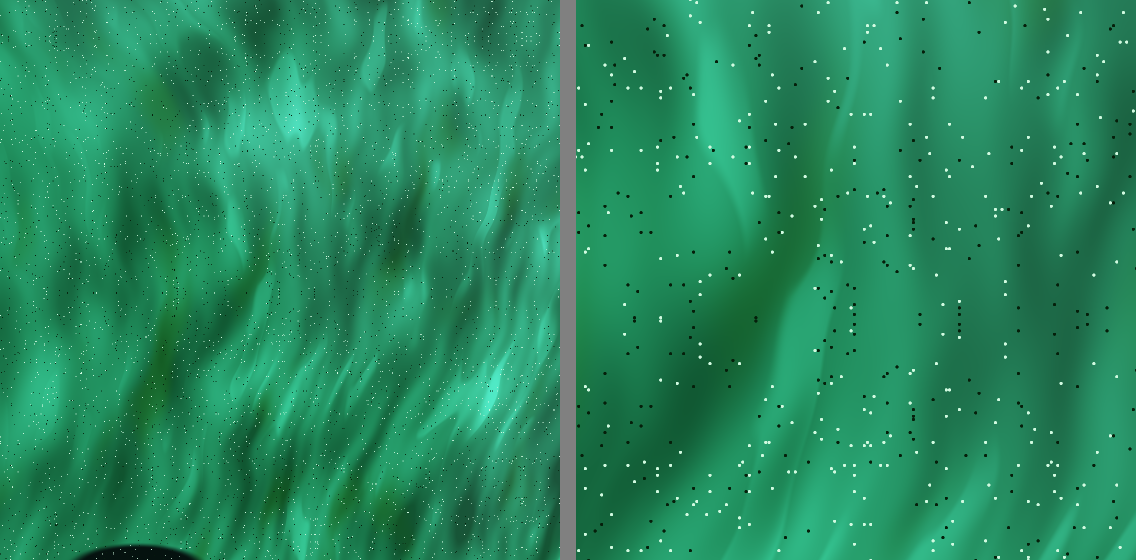
Left: the whole. Right: its middle third, enlarged.
Reproduce this texture procedurally as a Shadertoy shader.

```glsl
// Blurred green streaks, leaning and swaying like water weed, sprinkled with light and dark specks.

#define BROAD_SCALE vec2(5.0, 3.2)
#define STREAK_SCALE vec2(17.0, 5.0)
#define FINE_SCALE vec2(46.0, 8.0)
#define SWAY 0.03
#define CONTRAST 0.54
#define SPECK_GRID 512.0
#define SPECK_SHARE 0.011

const vec3 DEEP = vec3(0.06, 0.33, 0.185);
const vec3 GREEN = vec3(0.125, 0.56, 0.365);
const vec3 MINT = vec3(0.20, 0.76, 0.56);
const vec3 GLINT = vec3(0.28, 0.91, 0.74);
const vec3 SHADOW = vec3(0.02, 0.07, 0.06);
const vec3 PALE_SPECK = vec3(0.82, 0.98, 0.88);
const vec3 DARK_SPECK = vec3(0.02, 0.12, 0.04);

float hash(vec2 p) {
    return fract(sin(dot(p, vec2(127.1, 311.7))) * 43758.5453);
}

vec2 gradient(vec2 cell) {
    float angle = 6.28319 * hash(cell);
    return vec2(cos(angle), sin(angle));
}

// Gradient noise, roughly -1 to 1
float noise(vec2 p) {
    vec2 i = floor(p), f = fract(p);
    vec2 w = f * f * f * (f * (f * 6.0 - 15.0) + 10.0);
    vec2 e = vec2(1.0, 0.0);
    float low = mix(dot(gradient(i), f), dot(gradient(i + e.xy), f - e.xy), w.x);
    float high = mix(dot(gradient(i + e.yx), f - e.yx), dot(gradient(i + e.xx), f - e.xx), w.x);
    return 1.6 * mix(low, high, w.y);
}

// Straightens the curved, leaning strands into vertical ones
vec2 strandSpace(vec2 p) {
    float lean = 0.38 * p.y - 0.3 * p.y * p.y + 0.35 * (p.x - 0.4) * p.y * p.y;
    float sway = SWAY * noise(p * 3.5 + 20.0) + 0.35 * SWAY * noise(p * 11.0 + 40.0);
    return vec2(p.x - lean + sway, p.y);
}

// Brightness of the strands: 0 deep, 0.5 green, 1 mint, above that glint
float strandTone(vec2 p) {
    vec2 s = strandSpace(p);
    float detail = mix(0.25, 1.0, smoothstep(0.08, 0.5, p.x));
    float patchy = smoothstep(-0.3, 0.4, noise(p * 5.0 + 60.0));
    float broad = noise(vec2(p.x - 0.6 * p.y, p.y) * BROAD_SCALE + 7.0);
    float streak = noise(s * STREAK_SCALE + 3.0);
    float wisp = noise(s * STREAK_SCALE * vec2(1.6, 1.5) + 51.0);
    float fine = noise(s * FINE_SCALE + 90.0);
    float sum = 0.72 * broad + mix(0.4, 0.65, detail) * streak + 0.45 * detail * wisp
              + 0.4 * detail * patchy * fine;

    // Short blades with a crisp outline that fade along their length
    float blade = noise(s * STREAK_SCALE * vec2(1.5, 1.1) + 130.0) + 0.25 * fine;
    float crisp = smoothstep(0.18, 0.36, blade) * smoothstep(-0.2, 0.5, wisp + broad);
    return 0.45 + CONTRAST * sum + 0.26 * detail * crisp;
}

vec3 strandColor(float tone) {
    vec3 color = mix(DEEP, GREEN, clamp(tone * 2.0, 0.0, 1.0));
    color = mix(color, MINT, clamp(tone * 2.0 - 1.0, 0.0, 1.0));
    return mix(color, GLINT, smoothstep(0.95, 1.4, tone));
}

// Scattered round dots, one grid cell wide
vec3 addSpecks(vec3 color, vec2 p, float pixel) {
    vec2 g = p * SPECK_GRID, cell = floor(g);
    float blur = 0.5 * min(pixel * SPECK_GRID, 1.0);
    float dotMask = 1.0 - smoothstep(0.5 - blur, 0.5 + blur, length(fract(g) - 0.5));
    // Hashing column and row apart keeps the dots from lining up
    float pick = hash(vec2(hash(vec2(cell.x, 3.0)), hash(vec2(9.0, cell.y))));
    float pale = step(pick, SPECK_SHARE);
    float dark = step(1.0 - SPECK_SHARE, pick);
    color = mix(color, PALE_SPECK, pale * dotMask);
    return mix(color, DARK_SPECK, dark * dotMask);
}

void mainImage(out vec4 fragColor, in vec2 fragCoord) {
    float pixel = 1.0 / min(iResolution.x, iResolution.y);
    vec2 p = fragCoord * pixel;
    float tone = strandTone(p);
    vec3 color = strandColor(tone);

    // Bluish haze to the upper right, olive tint in darker patches
    float haze = smoothstep(0.7, 1.6, p.x + p.y + 0.5 * noise(p * 3.0 + 11.0));
    color += haze * vec3(0.05, 0.005, 0.05);
    float olive = smoothstep(0.15, 0.8, noise(strandSpace(p) * vec2(13.0, 5.0) + 33.0));
    color -= olive * smoothstep(0.8, 0.2, tone) * vec3(-0.01, 0.0, 0.07);

    // Dark rounded shadow at the lower edge
    float mound = length((p - vec2(0.245, -0.015)) / vec2(0.12, 0.043));
    color = mix(color, SHADOW, 1.0 - smoothstep(0.85, 1.1, mound));

    fragColor = vec4(addSpecks(color, p, pixel), 1.0);
}
```
